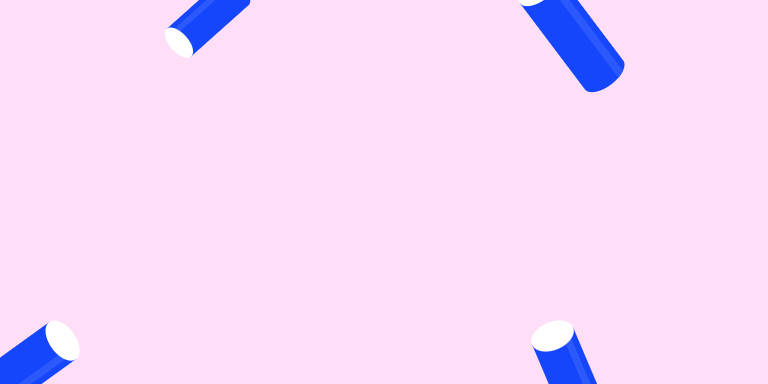
A WebGL 2 fragment shader for this background:

```glsl
#version 300 es
precision highp float;
// Four blue cylinders with white caps leaning in from the edges of a pale pink field.

uniform vec2 u_resolution;
out vec4 outColor;

// Coverage of a signed distance, softened over about one pixel.
float fill(float dist) {
    return clamp(0.5 - dist * u_resolution.y, 0.0, 1.0);
}

// Approximate signed distance to an ellipse at the origin.
float ellipse(vec2 q, vec2 radii) {
    float k = length(q / radii);
    float slope = length(q / (radii * radii));
    return k * (k - 1.0) / max(slope, 1e-4);
}

// Paints a cylinder from its white cap to its far end; radii are (along, across) the axis.
vec3 paintCylinder(vec3 color, vec2 p, vec2 cap, vec2 end, vec2 radii) {
    vec2 axis = normalize(end - cap);
    float len = distance(cap, end);
    vec2 rel = p - cap;
    vec2 q = vec2(dot(rel, axis), dot(rel, vec2(-axis.y, axis.x)));

    // Straight side plus the rounded far end
    float side = max(abs(q.y) - radii.y, abs(q.x - 0.5 * len) - 0.5 * len);
    float body = min(side, ellipse(q - vec2(len, 0.0), radii));
    color = mix(color, vec3(0.085, 0.275, 0.985), fill(body));

    // Highlight stripe along the axis
    float stripe = abs(q.y - 0.57 * radii.y) - 0.16 * radii.y;
    color = mix(color, vec3(0.17, 0.35, 0.99), fill(max(stripe, body)));

    // Open cap
    return mix(color, vec3(1.0), fill(ellipse(q, radii)));
}

void main() {
    // Canvas height is one unit
    vec2 p = gl_FragCoord.xy / u_resolution.y;
    vec3 color = vec3(1.0, 0.875, 0.969);

    // Top pair
    color = paintCylinder(color, p, vec2(0.466, 0.889), vec2(0.615, 1.022), vec2(0.0243, 0.048));
    color = paintCylinder(color, p, vec2(1.404, 1.029), vec2(1.573, 0.805), vec2(0.031, 0.0625));

    // Bottom pair
    color = paintCylinder(color, p, vec2(0.163, 0.113), vec2(-0.161, -0.121), vec2(0.034, 0.0595));
    color = paintCylinder(color, p, vec2(1.439, 0.125), vec2(1.556, -0.151), vec2(0.0365, 0.058));

    outColor = vec4(color, 1.0);
}
```
